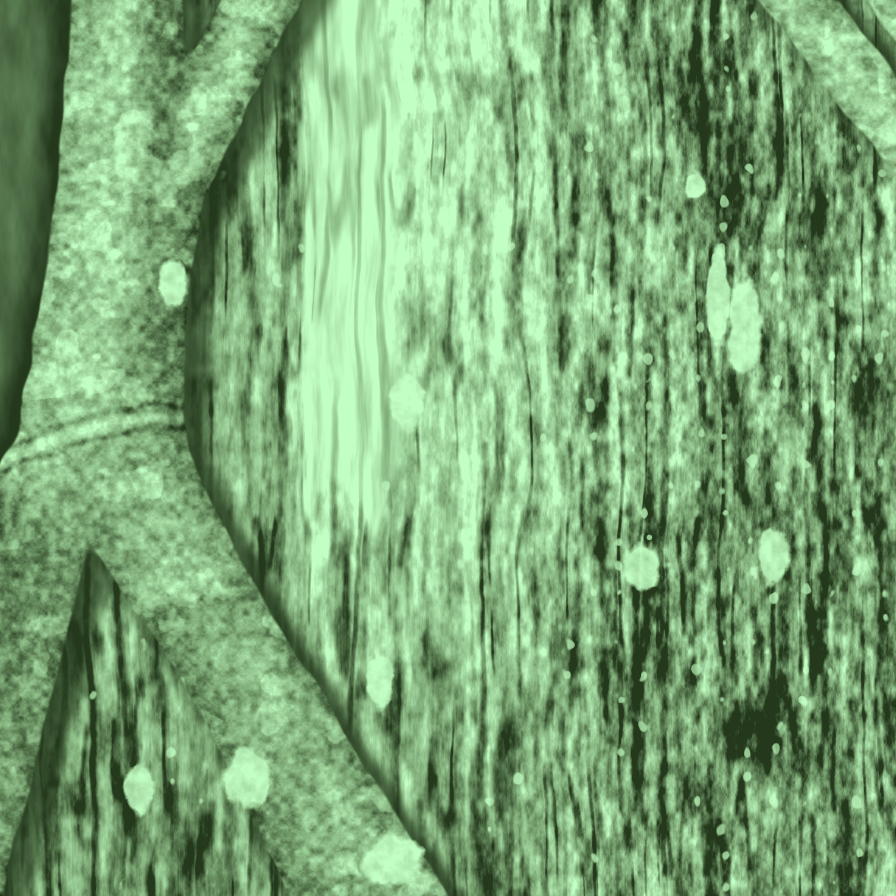
Write a Shadertoy shader that draws this texture.

```glsl
const vec3 SHADE = vec3(0.14, 0.22, 0.11);
const vec3 MID = vec3(0.49, 0.66, 0.46);
const vec3 LIGHT = vec3(0.76, 1.0, 0.77);
const float EDGE = 0.002;
const float LIMB_BLEND = 0.018;
const float CRACK_DEPTH = 0.48;
const float FLAKE_GRID = 34.0;
const vec2 SHADOW_SHIFT = vec2(0.028, -0.016);
// Limb segments (start, end) and their end radii
const vec4 LIMB[10] = vec4[](
    vec4(0.142, 1.03, 0.137, 0.74), vec4(0.137, 0.74, 0.113, 0.53),
    vec4(0.310, 1.03, 0.222, 0.87), vec4(0.222, 0.87, 0.160, 0.74),
    vec4(0.118, 0.51, 0.195, 0.37), vec4(0.195, 0.37, 0.306, 0.19),
    vec4(0.306, 0.19, 0.425, -0.03), vec4(0.055, 0.46, -0.06, 0.0),
    vec4(0.873, 1.022, 1.06, 0.784), vec4(0.96, 1.03, 1.05, 0.91));
const vec2 RADII[10] = vec2[](vec2(0.060, 0.077), vec2(0.077, 0.090),
    vec2(0.038, 0.042), vec2(0.042, 0.050), vec2(0.083, 0.063), vec2(0.063, 0.062),
    vec2(0.062, 0.080), vec2(0.060), vec2(0.035), vec2(0.014));
// Lichen patches: centre, radii
const vec4 PATCH[11] = vec4[](
    vec4(0.801, 0.668, 0.014, 0.056), vec4(0.831, 0.634, 0.018, 0.062),
    vec4(0.777, 0.793, 0.013, 0.017), vec4(0.715, 0.368, 0.022, 0.028),
    vec4(0.864, 0.380, 0.019, 0.036), vec4(0.424, 0.238, 0.017, 0.034),
    vec4(0.455, 0.550, 0.020, 0.036), vec4(0.193, 0.687, 0.017, 0.027),
    vec4(0.436, 0.040, 0.038, 0.028), vec4(0.275, 0.130, 0.028, 0.036),
    vec4(0.155, 0.120, 0.020, 0.034));

float hash(vec2 p) {
    vec3 q = fract(vec3(p.xyx) * 0.1031);
    q += dot(q, q.yzx + 33.33);
    return fract((q.x + q.y) * q.z);
}
float noise(vec2 p) {
    vec2 i = floor(p), f = fract(p);
    f = f * f * (3.0 - 2.0 * f);
    return mix(mix(hash(i), hash(i + vec2(1, 0)), f.x),
               mix(hash(i + vec2(0, 1)), hash(i + vec2(1, 1)), f.x), f.y);
}
// Layered noise centred on zero
float fbm(vec2 p) {
    float sum = -0.5;
    for (float amp = 0.533; amp > 0.06; amp *= 0.5, p = p * 2.03 + 17.3) sum += amp * noise(p);
    return sum;
}
float limbs(vec2 p) {
    float d = 1.0;
    for (int i = 0; i < LIMB.length(); i++) {
        vec2 a = LIMB[i].xy, ab = LIMB[i].zw - a;
        float t = clamp(dot(p - a, ab) / dot(ab, ab), 0.0, 1.0);
        float seg = length(p - a - ab * t) - mix(RADII[i].x, RADII[i].y, t);
        float h = max(LIMB_BLEND - abs(d - seg), 0.0);
        d = min(d, seg) - h * h * 0.25 / LIMB_BLEND;
    }
    return d;
}
// Small flakes, one at most in each grid cell
float flakes(vec2 p, float density) {
    vec2 id = floor(p * FLAKE_GRID);
    vec2 centre = 0.35 + 0.3 * vec2(hash(id + 3.1), hash(id + 8.7));
    float d = length((fract(p * FLAKE_GRID) - centre) * vec2(1.4, 1.0)) - 0.06 - 0.16 * hash(id + 21.0);
    return step(hash(id + 40.0), density) * smoothstep(0.07, -0.07, d + 0.25 * (noise(p * 150.0) - 0.5));
}
float patches(vec2 p) {
    float nearest = 9.0;
    for (int i = 0; i < PATCH.length(); i++)
        nearest = min(nearest, length((p - PATCH[i].xy) / PATCH[i].zw));
    return smoothstep(0.12, -0.12, nearest - 0.9 + 0.6 * fbm(p * 55.0));
}
// Broken dark seams running along the fibres
float cracks(vec2 p, vec2 scale, float width) {
    float seam = abs(noise(p * scale + 50.0) - 0.5);
    return smoothstep(width, 0.02, seam) * smoothstep(0.3, 0.6, noise(p * scale * vec2(0.7, 3.0) + 9.0));
}
float barkTone(vec2 p) {
    float right = smoothstep(0.42, 0.80, p.x), low = smoothstep(0.60, 0.22, p.y);
    vec2 q = p + vec2(0.018 * fbm(p * vec2(5.0, 6.0)), 0.0);
    // Broad light: pale centre, dim sides and base
    float tone = mix(0.92, 0.56, right) - mix(0.24, 0.09, right) * low;
    tone -= 0.34 * smoothstep(0.36, 0.29, p.x) * (1.0 - 0.5 * low) + 0.08 * step(p.x, 0.2);
    // Fibres, splinters, grain and cracks
    float splinter = fbm(q * vec2(105.0, 11.0));
    tone += 0.26 * (noise(q * vec2(50.0, 2.5)) - 0.5) + 0.9 * splinter;
    tone += (0.6 + 0.5 * right) * fbm(p * vec2(140.0, 70.0));
    float crack = max(cracks(q, vec2(34.0, 2.5), 0.11), 0.85 * cracks(q + 3.0, vec2(70.0, 6.0), 0.17));
    tone -= CRACK_DEPTH * crack;
    // Smooth pale strip with a splintered foot
    float strip = smoothstep(0.062, 0.042, abs(q.x - 0.388 + 0.05 * splinter));
    strip *= smoothstep(-0.01, 0.02, p.y - 0.34 - 0.14 * noise(vec2(q.x * 55.0, 2.0)));
    tone = mix(tone, 0.99 + 0.5 * splinter - 0.3 * crack, 0.85 * strip);
    return mix(tone, 0.95 + 0.4 * splinter, 0.75 * flakes(p, 0.04 + 0.28 * right));
}
float limbTone(vec2 p, float depth, float facing) {
    float tone = 0.28 + 0.29 * sqrt(clamp(depth / 0.05, 0.0, 1.0));
    tone += facing * mix(-0.05, 0.16, smoothstep(0.40, 0.55, p.y));
    tone += 0.75 * fbm(p * 120.0) + 0.22 * fbm(p * 16.0) + 0.2 * step(0.8, p.x);
    tone += 0.2 * smoothstep(0.05, 0.12, fbm(p * 26.0 + 31.0));
    tone -= 0.16 * smoothstep(0.11, 0.05, p.x) * smoothstep(0.46, 0.36, p.y);
    // Raised collar above the lower fork
    float rise = p.y - 0.540 + 1.2 * pow(max(0.2 - p.x, 0.0), 2.0) + 0.012 * noise(p * 35.0);
    float groove = smoothstep(0.007, 0.0, abs(abs(rise) - 0.013));
    return tone + step(p.x, 0.23) * (0.2 * smoothstep(0.012, 0.0, abs(rise)) - 0.22 * groove);
}
void mainImage(out vec4 fragColor, in vec2 fragCoord) {
    vec2 p = fragCoord / iResolution.xy;
    vec2 edgeP = p + 0.005 * (vec2(noise(p * 32.0), noise(p * 32.0 + 70.0)) - 0.5);
    float d = limbs(edgeP), shifted = limbs(edgeP - SHADOW_SHIFT);
    // Shaded trunk, then the dim trunk behind it at the left
    float tone = barkTone(p) * (1.0 - 0.7 * smoothstep(0.012, -0.012, shifted));
    tone *= 1.0 - 0.4 * smoothstep(0.02, 0.0, d);
    float dim = 0.24 * smoothstep(0.0, 0.04, d) + 0.25 * fbm(p * vec2(60.0, 20.0));
    tone = mix(tone, dim, smoothstep(0.11, 0.09, p.x) * smoothstep(0.42, 0.48, p.y));
    // Climbing limbs and pale lichen
    float facing = (shifted - d) / length(SHADOW_SHIFT);
    tone = mix(tone, limbTone(p, -d, facing), smoothstep(EDGE, -EDGE, d));
    tone = mix(tone, 1.0 + 0.4 * fbm(p * 90.0), 0.88 * patches(p));
    tone = clamp(tone, 0.0, 1.0);
    vec3 colour = mix(mix(SHADE, MID, min(tone * 2.0, 1.0)), LIGHT, max(tone * 2.0 - 1.0, 0.0));
    fragColor = vec4(colour, 1.0);
}
```
